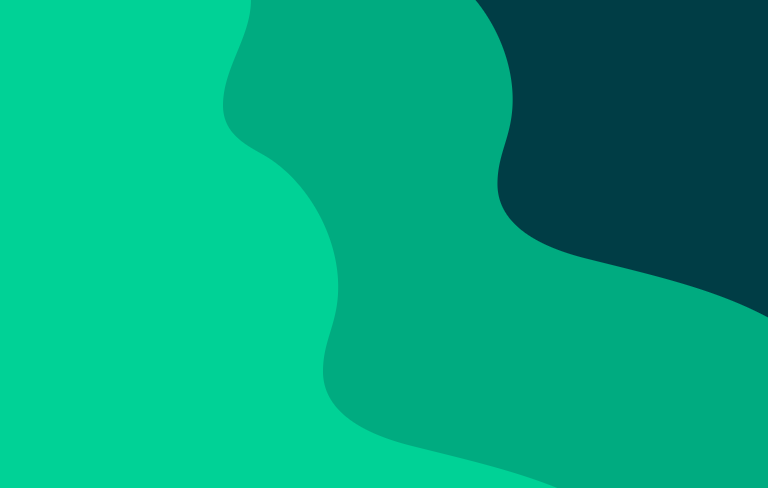
This background is drawn by a Shadertoy shader. Its source:

```glsl
// Three flat bands of green and deep teal parted by flowing, wavy borders.
// Both borders are one chain of cubic Bezier arcs, drawn at two offsets; its
// depth always increases, so each border is solved as x = f(depth).

#define LIGHT_GREEN vec3(0.0, 0.825, 0.588)
#define MID_GREEN   vec3(0.0, 0.67, 0.50)
#define DEEP_TEAL   vec3(0.0, 0.24, 0.27)
#define ASPECT 1.567
#define TEAL_SHIFT vec2(0.356, -0.384)
#define SEGMENTS 6
#define SOLVER_STEPS 18

// Control points as (x, depth below the top), in canvas heights
const vec2 WAVE[19] = vec2[19](
    vec2(0.512, 0.000), vec2(0.512, 0.076), vec2(0.455, 0.139),
    vec2(0.455, 0.216), vec2(0.455, 0.273), vec2(0.500, 0.296),
    vec2(0.535, 0.316), vec2(0.620, 0.363), vec2(0.690, 0.476),
    vec2(0.690, 0.588), vec2(0.690, 0.663), vec2(0.659, 0.696),
    vec2(0.659, 0.761), vec2(0.659, 0.837), vec2(0.729, 0.886),
    vec2(0.841, 0.914), vec2(0.980, 0.949), vec2(1.102, 0.976),
    vec2(1.212, 1.035));

vec2 bezier(vec2 a, vec2 b, vec2 c, vec2 d, float t) {
    float s = 1.0 - t;
    return s * s * s * a + 3.0 * s * t * (s * b + t * c) + t * t * t * d;
}

vec2 bezierTangent(vec2 a, vec2 b, vec2 c, vec2 d, float t) {
    float s = 1.0 - t;
    return s * s * (b - a) + 2.0 * s * t * (c - b) + t * t * (d - c);
}

// Approximate signed distance to the wave, positive on its right side
float waveDistance(vec2 p) {
    // Find the arc that spans this depth
    int first = 0;
    for (int i = 1; i < SEGMENTS; i++) {
        if (p.y > WAVE[3 * i].y) first = 3 * i;
    }
    vec2 a = WAVE[first], b = WAVE[first + 1];
    vec2 c = WAVE[first + 2], d = WAVE[first + 3];

    // Bisect for the arc parameter at this depth
    float low = 0.0, high = 1.0;
    for (int i = 0; i < SOLVER_STEPS; i++) {
        float middle = 0.5 * (low + high);
        if (bezier(a, b, c, d, middle).y < p.y) low = middle;
        else high = middle;
    }
    float t = 0.5 * (low + high);
    vec2 point = bezier(a, b, c, d, t);
    vec2 tangent = bezierTangent(a, b, c, d, t);
    float slope = tangent.x / tangent.y;

    // The slope carries the border on past its last point
    float borderX = point.x + slope * (p.y - point.y);
    return (p.x - borderX) / sqrt(1.0 + slope * slope);
}

// Smooth coverage of the area right of the wave
float coverage(vec2 p, float pixel) {
    return clamp(0.5 + waveDistance(p) / pixel, 0.0, 1.0);
}

void mainImage(out vec4 fragColor, in vec2 fragCoord) {
    vec2 uv = fragCoord / iResolution.xy;
    vec2 p = vec2(uv.x * ASPECT, 1.0 - uv.y);
    float pixel = 1.0 / iResolution.y;

    // Layer the bands from left to right
    vec3 color = mix(LIGHT_GREEN, MID_GREEN, coverage(p, pixel));
    color = mix(color, DEEP_TEAL, coverage(p - TEAL_SHIFT, pixel));
    fragColor = vec4(color, 1.0);
}
```
